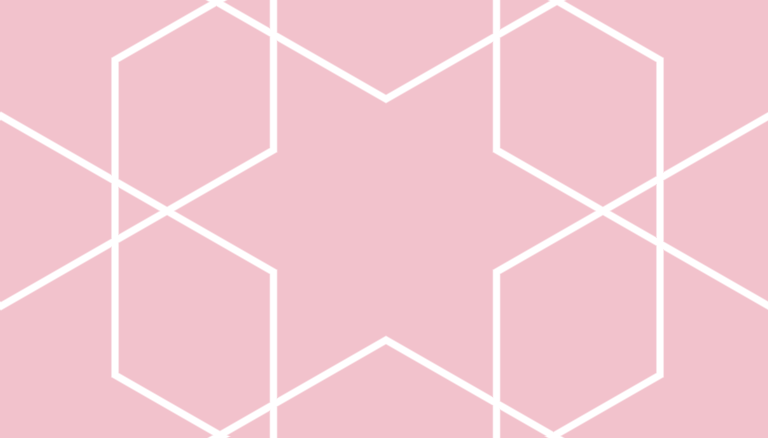
Reproduce this pattern procedurally as a Shadertoy shader.

```glsl
// Interlaced hexagon lattice: white bands on pink outline a six-pointed star.
// Each band is the zero line of a folded half-plane field, so its corners
// are mitred; one tile fills the canvas and wraps in both directions.

#define TILE vec2(1.0, 0.5703)          // repeat, in canvas widths
#define HALF_WIDTH 0.0047               // half the band width
#define SOFTNESS 0.0014                 // edge blur
#define SLOPE 0.573                     // rise of the slanted bands
#define SIDE_CENTRE vec2(0.5046, 0.2871)
#define SIDE_CORNER vec2(0.3548, 0.2051)
#define APEX_CENTRE vec2(0.5026, 0.2845)
#define APEX_HEIGHT 0.1569
#define BOW_CENTRE vec2(0.5013, 0.2956)
#define BOW_CORNER vec2(0.1452, 0.0794)
#define PINK vec3(0.95, 0.76, 0.80)
#define WHITE vec3(1.0)

// Offset from the nearest repeat of a centre, mirrored into one quadrant
vec2 foldTile(vec2 p, vec2 centre) {
    vec2 d = p - centre;
    return abs(d - TILE * floor(d / TILE + 0.5));
}

// Upright outer sides with their slanted shoulders
float sideBand(vec2 p, vec2 slant) {
    vec2 q = foldTile(p, SIDE_CENTRE) - SIDE_CORNER;
    return abs(max(q.x, dot(q, slant)));
}

// Chevrons pointing at the star from above and below
float apexBand(vec2 p, vec2 slant) {
    vec2 q = foldTile(p, APEX_CENTRE) - vec2(0.0, APEX_HEIGHT);
    return abs(dot(q, vec2(-slant.x, slant.y)));
}

// Inner uprights that bend outward and cross beside the star
float bowBand(vec2 p, vec2 slant) {
    vec2 q = foldTile(p, BOW_CENTRE);
    vec2 upper = BOW_CORNER - q;
    vec2 lower = BOW_CORNER - vec2(q.x, -q.y);
    return min(abs(max(upper.x, dot(upper, slant))),
               abs(max(lower.x, dot(lower, slant))));
}

void mainImage(out vec4 fragColor, in vec2 fragCoord) {
    vec2 p = fragCoord / iResolution.x;
    vec2 slant = normalize(vec2(SLOPE, 1.0));

    float dist = min(sideBand(p, slant), min(apexBand(p, slant), bowBand(p, slant)));

    // Keep the edge at least one pixel wide
    float blur = max(SOFTNESS, 0.6 / iResolution.x);
    float band = 1.0 - smoothstep(HALF_WIDTH - blur, HALF_WIDTH + blur, dist);
    fragColor = vec4(mix(PINK, WHITE, band), 1.0);
}
```
